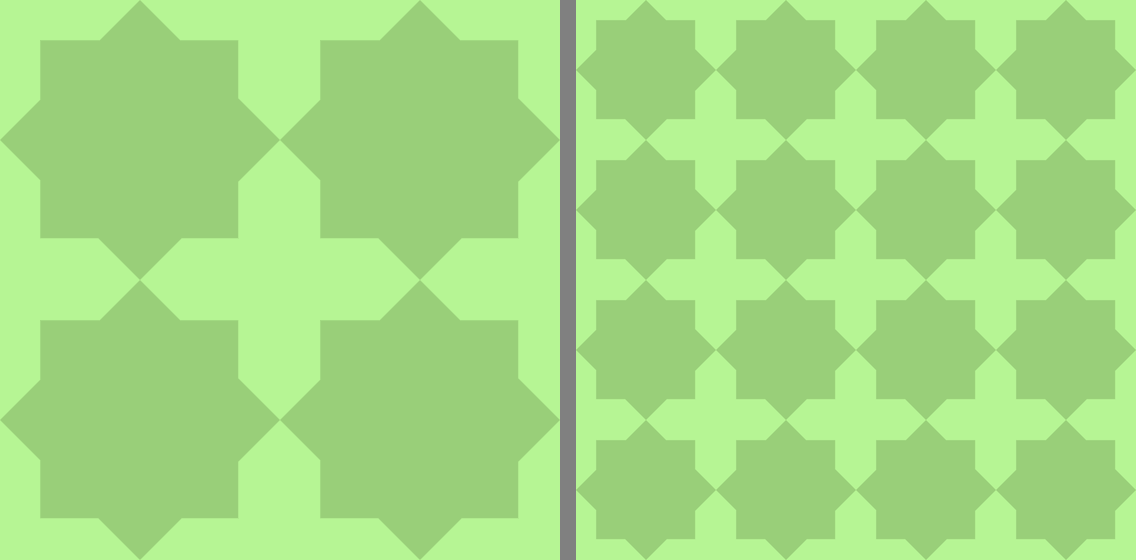
Left, the tile; right, the same tile 2 across and 2 down.
Give the GLSL for this pattern, as a Shadertoy shader.

```glsl
// Two by two grid of flat eight-pointed stars, touching at their tips.

float squareDistance(vec2 p, float halfSide) {
    vec2 d = abs(p) - halfSide;
    return max(d.x, d.y);
}

float diamondDistance(vec2 p, float halfDiagonal) {
    return (abs(p.x) + abs(p.y) - halfDiagonal) * 0.7071;
}

void mainImage(out vec4 fragColor, in vec2 fragCoord) {
    const float repeats = 2.0;
    vec2 cell = fract(fragCoord / iResolution.xy * repeats) - 0.5;
    float pixel = repeats / min(iResolution.x, iResolution.y);

    // Star: union of an upright square, set slightly off centre, and a diamond
    float square = squareDistance(cell - vec2(-0.0026, 0.0026), 0.3535);
    float star = min(square, diamondDistance(cell, 0.5));

    // Dark star on a light ground, with a one-pixel soft edge
    float coverage = clamp(0.5 - star / pixel, 0.0, 1.0);
    vec3 ground = vec3(0.714, 0.96, 0.58);
    vec3 leaf = vec3(0.60, 0.81, 0.475);
    fragColor = vec4(mix(ground, leaf, coverage), 1.0);
}
```
